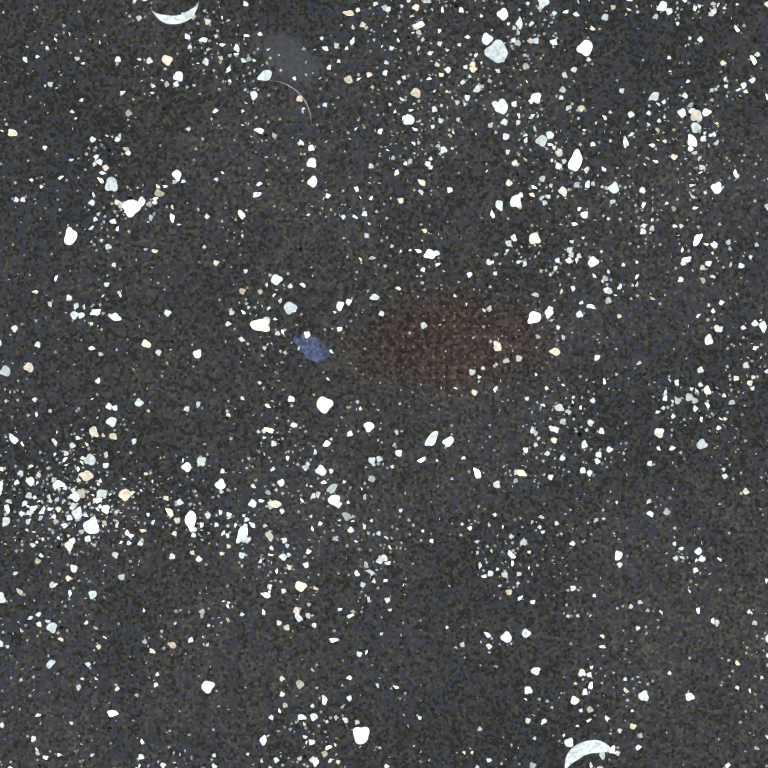
This texture is drawn by a Shadertoy shader. Its source:

```glsl
// Dark speckled rock thin section: mottled mud matrix with scattered pale mineral grains.

const float TAU = 6.28318;
const vec3 MUD_DARK  = vec3(0.190, 0.195, 0.185);
const vec3 MUD_LIGHT = vec3(0.350, 0.340, 0.320);
const vec3 MUD_BLUE  = vec3(0.250, 0.268, 0.325);
const vec3 STAIN     = vec3(0.285, 0.215, 0.190);
const vec3 DOT       = vec3(0.620, 0.540, 0.500);
const vec3 BLUE_CHIP = vec3(0.370, 0.430, 0.580);
const vec3 SMUDGE    = vec3(0.360, 0.370, 0.390);
const vec3 COOL_GRAIN = vec3(0.930, 0.985, 0.990);
const vec3 WARM_GRAIN = vec3(0.970, 0.910, 0.810);
const vec3 PIT       = vec3(0.070, 0.070, 0.080);

const float MATRIX_CELLS = 300.0;
const float MATRIX_CONTRAST = 1.25;
const float MOTTLE = 0.30;
const float EDGE = 0.0013;
const vec2 STAIN_CENTRE = vec2(0.585, 0.555);
const vec2 STAIN_RADII  = vec2(0.140, 0.070);
const vec2 CLUSTER = vec2(0.100, 0.335);

// Grain sizes: cells per canvas, largest radius, share of cells, brightness
const vec4 GRAINS[4] = vec4[4](
    vec4(150.0, 0.0022, 0.15, 0.72),
    vec4( 85.0, 0.0045, 0.17, 1.00),
    vec4( 45.0, 0.0078, 0.13, 1.08),
    vec4( 16.0, 0.0145, 0.09, 1.12));

vec3 hash3(vec2 p) {
    vec3 h = fract(p.xyx * vec3(0.1031, 0.1030, 0.0973));
    h += dot(h, h.yxz + 33.33);
    return fract((h.xxy + h.yzz) * h.zyx);
}

vec2 turn(vec2 p, float a) {
    float c = cos(a), s = sin(a);
    return vec2(c * p.x + s * p.y, c * p.y - s * p.x);
}

// Smoothed cellular colouring: three independent channels
vec3 cellNoise(vec2 p) {
    vec2 base = floor(p);
    vec4 sum = vec4(0.0);
    for (int y = -1; y <= 1; y++)
    for (int x = -1; x <= 1; x++) {
        vec2 cell = base + vec2(x, y);
        vec2 d = cell + hash3(cell + 17.0).xy - p;
        sum += vec4(hash3(cell + 71.0), 1.0) * exp(-5.0 * dot(d, d));
    }
    return sum.rgb / sum.a;
}

float layeredSines(vec2 p) {
    float sum = 0.0, amp = 0.5;
    for (int i = 0; i < 4; i++) {
        sum += amp * sin(p.x + 1.7 * sin(p.y * 0.8 + float(i))) * cos(p.y + 1.3 * sin(p.x * 0.7));
        p = turn(p, 0.9) * 1.9 + 3.1;
        amp *= 0.68;
    }
    return sum;
}

float blob(vec2 p, vec2 centre, vec2 radii) {
    vec2 q = (p - centre) / radii;
    return exp(-dot(q, q));
}

// How crowded the grains are at a place
float crowding(vec2 p) {
    float clump = smoothstep(-0.35, 0.85, layeredSines(p * 19.0 + 2.0));
    float c = 0.18 + 2.6 * clump;
    c *= 1.0 - 0.80 * blob(p, STAIN_CENTRE, vec2(0.16, 0.10));
    c *= 1.0 - 0.75 * blob(p, vec2(0.12, 0.52), vec2(0.22, 0.06));
    c *= 1.0 - 0.75 * blob(p, vec2(0.20, 0.10), vec2(0.30, 0.12));
    c *= 1.0 - 0.60 * blob(p, vec2(0.92, 0.10), vec2(0.14, 0.14));
    return c + 4.0 * blob(p, CLUSTER, vec2(0.10, 0.060));
}

// Irregular scattered grains: tint in rgb, coverage in a
vec4 grains(vec2 p, vec4 kind, float seed, float edge) {
    vec2 base = floor(p * kind.x);
    vec4 result = vec4(0.0);
    for (int y = -1; y <= 1; y++)
    for (int x = -1; x <= 1; x++) {
        vec2 cell = base + vec2(x, y);
        vec3 place = hash3(cell + seed);
        vec3 look = hash3(cell + seed + 41.3);
        vec2 centre = (cell + place.xy) / kind.x;
        if (place.z > kind.z * crowding(centre)) continue;
        vec2 q = turn(p - centre, look.x * TAU);
        q.y *= mix(1.0, 2.1, look.y * look.y);
        float a = atan(q.y, q.x);
        float lumps = 1.0 + 0.10 * sin(3.0 * a + 20.0 * look.z) + 0.07 * sin(4.0 * a + 30.0 * look.y);
        float radius = kind.y * mix(0.45, 1.0, look.z) * lumps;
        float cover = 1.0 - smoothstep(-edge, edge, length(q) - radius);
        vec3 tint = mix(COOL_GRAIN, WARM_GRAIN, smoothstep(0.6, 1.0, look.x));
        tint *= kind.w * mix(0.70, 1.12, sqrt(fract(look.y * 7.0 + look.z)));
        if (cover > result.a) result = vec4(tint, cover);
    }
    return result;
}

// Curved shell fragment, thinning towards its tips
float shell(vec2 p, vec2 centre, float radius, float facing, float thick, float edge) {
    vec2 q = turn(p - centre, facing);
    float taper = thick * (1.0 - smoothstep(0.3, 1.3, abs(atan(q.y, q.x))));
    return 1.0 - smoothstep(-edge, edge, abs(length(q) - radius) - taper + edge);
}

void mainImage(out vec4 fragColor, in vec2 fragCoord) {
    vec2 p = fragCoord / iResolution.y;
    float edge = max(EDGE, 0.7 / iResolution.y);

    // Mottled matrix
    vec3 fine = cellNoise(p * MATRIX_CELLS);
    float mottle = layeredSines(p * 7.0);
    float tone = 0.38 + MATRIX_CONTRAST * (fine.x - 0.5) + MOTTLE * mottle;
    vec3 col = mix(MUD_DARK, MUD_LIGHT, clamp(tone, 0.0, 1.2));
    float blueness = fine.y + 0.10 * layeredSines(p * 5.0 + 9.0);
    col = mix(col, MUD_BLUE, 0.80 * smoothstep(0.56, 0.72, blueness));

    // Reddish stain with faint dots inside and around it
    vec2 q = p - STAIN_CENTRE;
    float inside = 1.0 - smoothstep(0.5, 1.15, length(q / STAIN_RADII));
    col = mix(col, STAIN * (0.6 + 0.8 * fine.x), 0.50 * inside);
    float stepAngle = TAU / 54.0;
    float t = (floor(atan(q.y / STAIN_RADII.y, q.x / STAIN_RADII.x) / stepAngle) + 0.5) * stepAngle;
    float rim = length(q - STAIN_RADII * vec2(cos(t), sin(t)));
    float grid = length(fract(q * 75.0) - 0.5) / 75.0;
    float dots = max(1.0 - smoothstep(0.0008, 0.0026, rim), 0.7 * inside * (1.0 - smoothstep(0.0, 0.0026, grid)));
    col = mix(col, DOT, dots * fine.z * 1.3);

    // Blue chip and grey smudge
    float ragged = 0.35 * layeredSines(p * 90.0);
    float chip = length(turn(p - vec2(0.408, 0.545), -0.6) / vec2(0.026, 0.016)) + ragged;
    col = mix(col, BLUE_CHIP * (0.75 + 0.4 * fine.x), 0.8 * (1.0 - smoothstep(0.75, 1.05, chip)));
    float smudge = length(turn(p - vec2(0.375, 0.922), -0.5) / vec2(0.050, 0.026)) + ragged;
    col = mix(col, SMUDGE, 0.6 * (1.0 - smoothstep(0.7, 1.2, smudge)));

    // Dark pits, then pale grains from fine to coarse
    vec4 pits = grains(p, vec4(60.0, 0.0030, 0.02, 1.0), 211.0, edge);
    col = mix(col, PIT, 0.8 * pits.a);
    for (int i = 0; i < 4; i++) {
        vec4 g = grains(p, GRAINS[i], 90.0 + 57.0 * float(i), edge);
        col = mix(col, g.rgb * (0.90 + 0.20 * fine.x), g.a);
    }

    // Shell fragments
    float shells = max(shell(p, vec2(0.775, -0.012), 0.040, 1.9, 0.010, edge),
                       shell(p, vec2(0.225, 1.010), 0.036, -1.4, 0.007, edge));
    shells = max(shells, 0.6 * shell(p, vec2(0.350, 0.840), 0.055, 0.7, 0.002, edge));
    col = mix(col, COOL_GRAIN * (0.85 + 0.3 * fine.z), shells);

    fragColor = vec4(clamp(col, 0.0, 1.0), 1.0);
}
```
